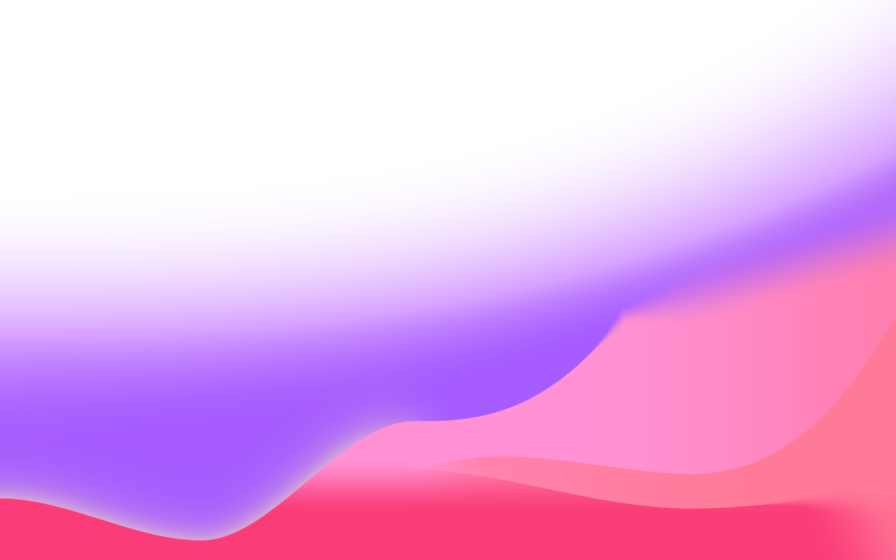
This background is drawn by a Shadertoy shader. Its source:

```glsl
#define WHITE vec3(1.0, 1.0, 1.0)
#define LILAC vec3(0.84, 0.63, 1.0)
#define VIOLET vec3(0.65, 0.36, 1.0)
#define ORCHID vec3(0.70, 0.41, 0.98)
#define HALO vec3(0.87, 0.72, 0.82)
#define PINK vec3(1.0, 0.57, 0.83)
#define ROSE vec3(1.0, 0.49, 0.68)
#define CORAL vec3(1.0, 0.48, 0.60)
#define RED vec3(0.98, 0.24, 0.47)
#define HALO_WIDTH 0.027
#define HAZE_WIDTH 0.06

// Power curve that starts at x = start
float ramp(float x, float start, float power) {
    return pow(max(x - start, 0.0), power);
}

// Height of the main wave: dip, rise, then a steep climb into a gentle slope
float waveEdge(float x) {
    float wave = 0.110 - 0.075 * smoothstep(0.0, 0.225, x)
               + 0.213 * smoothstep(0.225, 0.462, x)
               + 7.8 * ramp(x, 0.47, 2.5);
    return min(wave, 0.435 + 0.45 * (x - 0.69));
}

// Height of the coral band
float coralEdge(float x) {
    float left = min(x - 0.56, 0.0);
    return 0.185 - 2.8 * left * left
         - 0.032 * smoothstep(0.56, 0.78, x)
         + 8.7 * ramp(x, 0.76, 2.4);
}

// Height of the red foreground
float redEdge(float x) {
    return 0.163 - 0.071 * smoothstep(0.45, 0.77, x)
         + 0.013 * smoothstep(0.78, 0.92, x);
}

// Coverage below an edge, given the height above it
float below(float height, float blur) {
    return 1.0 - smoothstep(-blur, blur, height);
}

// White sky sinking through lilac into violet
vec3 skyColor(vec2 p) {
    float d = p.y - (0.40 + 0.33 * pow(p.x, 2.5));
    float rise = clamp(d / (0.27 + 0.13 * pow(p.x, 4.0)), 0.0, 1.0);
    float sink = clamp(-d / mix(0.20, 0.10, p.x), 0.0, 1.0);
    vec3 deep = mix(VIOLET, ORCHID, smoothstep(0.65, 1.0, p.x));
    vec3 color = mix(WHITE, LILAC, (1.0 - rise) * (1.0 - rise));
    return mix(color, deep, 1.0 - (1.0 - sink) * (1.0 - sink));
}

// Pink body with the coral band and red foreground over it
vec3 waveColor(vec2 p, float pixel) {
    vec3 color = mix(PINK, ROSE, smoothstep(0.65, 1.05, p.x));

    float coral = below(p.y - coralEdge(p.x), pixel) * smoothstep(0.44, 0.56, p.x);
    vec3 band = mix(mix(PINK, CORAL, 0.65), CORAL, smoothstep(0.5, 0.85, p.x));
    color = mix(color, band, coral);

    // Red is diffuse on the left, crisp in the middle, faded at the right
    float shift = 0.04 * (1.0 - smoothstep(0.1, 0.35, p.x));
    float blur = mix(pixel, 0.05, smoothstep(0.85, 1.0, p.x));
    float crisp = below(p.y - redEdge(p.x), blur);
    float red = mix(1.0, crisp, smoothstep(0.44, 0.50, p.x));
    red *= 1.0 - smoothstep(0.08, 0.185, p.y - shift);
    red *= 1.0 - 0.85 * smoothstep(0.90, 1.02, p.x + 0.25 * (p.y - 0.05));
    return mix(color, RED, red);
}

void mainImage(out vec4 fragColor, in vec2 fragCoord) {
    vec2 p = fragCoord / iResolution.xy;
    float pixel = 1.0 / iResolution.y;

    // Approximate distance to the wave from its local slope
    float aspect = iResolution.x / iResolution.y;
    float slope = (waveEdge(p.x + 0.002) - waveEdge(p.x - 0.002)) / (0.004 * aspect);
    float dist = (p.y - waveEdge(p.x)) / sqrt(1.0 + slope * slope);

    // Pale halo along the left part of the wave
    float halo = exp(-max(dist, 0.0) / HALO_WIDTH) * (1.0 - smoothstep(0.36, 0.52, p.x));
    vec3 color = mix(skyColor(p), HALO, 0.85 * halo);

    // The wave edge dissolves into haze towards the right
    float blur = mix(pixel, HAZE_WIDTH, smoothstep(0.65, 0.80, p.x));
    color = mix(color, waveColor(p, pixel), below(dist, blur));
    fragColor = vec4(color, 1.0);
}
```
